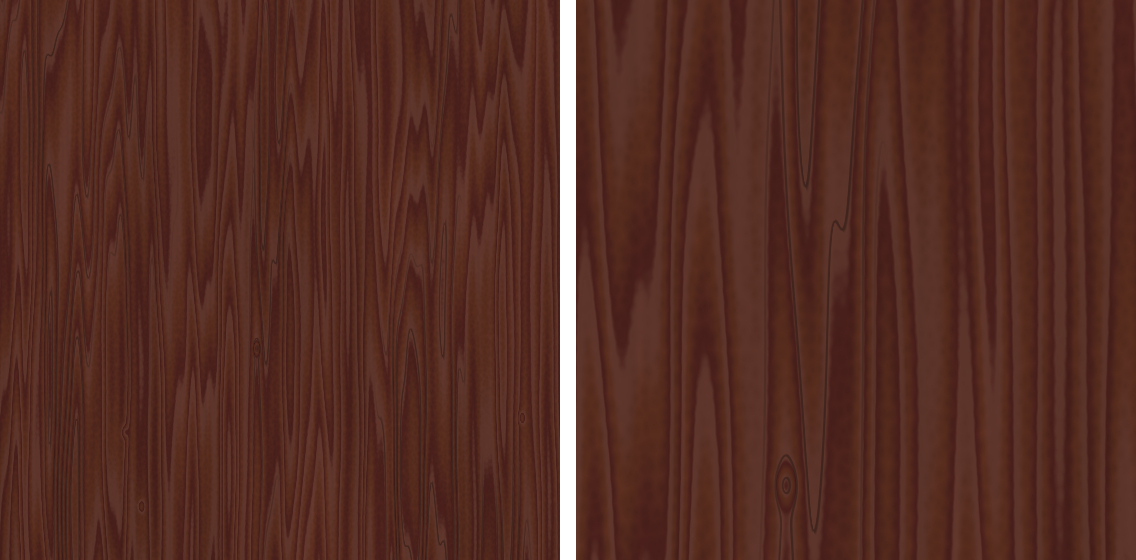
Left: the whole. Right: its middle third, enlarged.
This texture is drawn by a WebGL 1 fragment shader. Its source:

```glsl
precision highp float;
// Dark reddish wood with long vertical grain, thin ring lines and a few tiny knots.
uniform vec2 u_resolution;

float hash(float n) {
  return fract(sin(n * 12.9898) * 43758.5453);
}

vec2 hash2(vec2 cell) {
  float n = dot(cell, vec2(1.37, 7.73));
  return vec2(hash(n), hash(n + 31.7));
}

// Sines in scattered directions, about unit variance.
float layeredSines(vec2 p, float seed) {
  float sum = 0.0;
  for (int i = 0; i < 18; i++) {
    float n = float(i) + seed;
    float angle = 6.2832 * hash(n);
    float freq = mix(0.35, 1.65, hash(n + 40.3));
    sum += sin(freq * dot(p, vec2(cos(angle), sin(angle))) + 6.2832 * hash(n + 80.9));
  }
  return sum / 3.0;
}

// Distance to the nearest scattered point.
float cellular(vec2 p) {
  vec2 cell = floor(p);
  float nearest = 2.0;
  for (int y = -1; y <= 1; y++) {
    for (int x = -1; x <= 1; x++) {
      vec2 c = cell + vec2(float(x), float(y));
      nearest = min(nearest, length(c + hash2(c) - p));
    }
  }
  return nearest;
}

// Growth height: its level lines are the rings.
float growth(vec2 p) {
  p.x += 0.002 * sin(p.y * 9.0 + p.x * 5.0) + 0.0008 * sin(p.y * 23.0 - p.x * 11.0);
  float h = 1.05 * layeredSines(p * vec2(68.0, 3.0), 1.0);
  h += 0.3 * layeredSines(p * vec2(170.0, 4.6), 23.0);
  for (int i = 0; i < 4; i++) {
    vec2 knot = vec2(hash(float(i) + 5.2), hash(float(i) + 9.6));
    vec2 d = (p - knot) / vec2(0.006, 0.011);
    h += 1.2 * exp(-dot(d, d));
  }
  return h;
}

void main() {
  vec2 p = gl_FragCoord.xy / u_resolution.y;
  float pixel = 1.0 / u_resolution.y;

  // Ring height and its slope per unit of canvas.
  float h = growth(p);
  float delta = 0.0006;
  vec2 slope = vec2(growth(p + vec2(delta, 0.0)), growth(p + vec2(0.0, delta))) - h;
  float steepness = length(slope) / delta + 0.5;

  // Pore mottling roughens the ring borders.
  float mottle = cellular(p * vec2(170.0, 120.0)) - 0.5;
  float ring = fract(h + 0.06 * mottle);

  // Each ring runs from maroon through amber brown to a dusty light band.
  vec3 maroon = vec3(0.286, 0.122, 0.106);
  vec3 amber = vec3(0.340, 0.172, 0.114);
  vec3 dusty = vec3(0.368, 0.208, 0.168);
  vec3 color = mix(maroon, amber, smoothstep(0.0, 0.45, ring));
  color = mix(color, dusty, smoothstep(0.42, 0.76, ring));
  color = mix(color, maroon, smoothstep(0.86, 1.0, ring));
  color = mix(color, vec3(0.33, 0.165, 0.13), smoothstep(0.25, 0.7, steepness * pixel));

  // Thin dark outlines along one level, present only in places.
  float lineDistance = abs(fract(h + 0.68) - 0.5) / steepness;
  float line = 1.0 - smoothstep(0.0002, 0.0005 + pixel, lineDistance);
  float presence = smoothstep(-0.1, 1.0, layeredSines(p * vec2(34.0, 3.0), 61.0));
  color *= 1.0 - 0.3 * line * presence;

  // Faint tone drift, fine fibres and mottling.
  float drift = layeredSines(p * vec2(50.0, 5.0), 101.0);
  float fibre = layeredSines(p * vec2(620.0, 9.0), 141.0);
  float amberShare = 1.0 - smoothstep(0.45, 0.8, ring);
  color *= 1.0 + 0.02 * drift + 0.012 * fibre + mottle * mix(0.03, 0.09, amberShare);

  gl_FragColor = vec4(color, 1.0);
}
```
